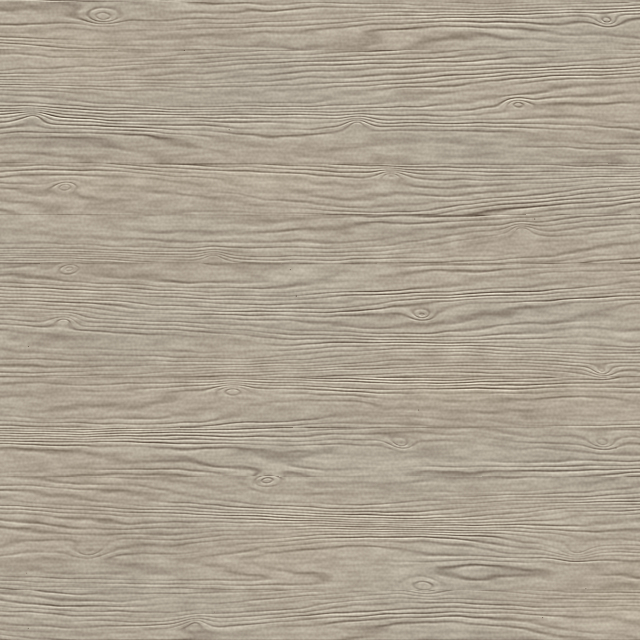
Write a Shadertoy shader that draws this texture.

```glsl
// Weathered pale timber with horizontal grain, pressed into soft relief.
// A warped ring field, bent around scattered knots, is cut into grooves;
// the grooves are lit from above, then toned with fibres, stains and pits.
#define RINGS 108.0         // mean grain lines per canvas height
#define WARP 7.5            // size of the long cathedral loops, in rings
#define BOARDS 9.0          // planks per canvas height
#define KNOT_CHANCE 0.55    // share of knot cells that hold a knot
#define RELIEF 0.18         // strength of the light on the grooves
#define CREASE 0.10         // darkening inside the grooves
#define LIGHT_STEP 0.0010   // half distance of the slope samples
#define FIBRE 0.085         // strength of the fine streaks
#define STAIN 0.03          // strength of the broad stains
#define WOOD vec3(0.678, 0.637, 0.574)
#define TONE_AXIS vec3(1.0, 1.04, 1.0)

float hash(vec2 p) {
    vec3 q = fract(vec3(p.xyx) * 0.1031);
    q += dot(q, q.yzx + 33.33);
    return fract((q.x + q.y) * q.z);
}

vec2 gradientAt(vec2 cell) {
    float angle = 6.28318 * hash(cell);
    return vec2(cos(angle), sin(angle));
}

// Gradient noise, roughly -0.7 to 0.7
float noise(vec2 p) {
    vec2 i = floor(p), f = p - i;
    vec2 u = f * f * f * (f * (f * 6.0 - 15.0) + 10.0);
    vec2 e = vec2(1.0, 0.0);
    float low = mix(dot(gradientAt(i), f),
                    dot(gradientAt(i + e), f - e), u.x);
    float high = mix(dot(gradientAt(i + e.yx), f - e.yx),
                     dot(gradientAt(i + 1.0), f - 1.0), u.x);
    return mix(low, high, u.y);
}

// Oval swellings of the ring field, one at most per cell
float knots(vec2 p) {
    vec2 grid = vec2(4.0, 9.0);
    vec2 home = floor(p * grid);
    float sum = 0.0;
    for (int j = -1; j <= 1; j++)
    for (int i = -1; i <= 1; i++) {
        vec2 cell = home + vec2(i, j);
        float pick = hash(cell + 71.0);
        if (pick > KNOT_CHANCE) continue;
        vec2 jitter = vec2(hash(cell + 13.0), hash(cell + 37.0));
        vec2 centre = (cell + 0.2 + 0.6 * jitter) / grid;
        float radius = mix(0.008, 0.016, hash(cell + 59.0));
        vec2 d = (p - centre) / (radius * vec2(2.0, 1.0));
        d.y += 0.35 * d.x * (jitter.y - 0.5);
        float side = jitter.x > 0.5 ? 1.0 : -1.0;
        sum += side * (1.8 * exp(-dot(d, d)) + 0.5 * exp(-6.0 * dot(d, d)));
    }
    return sum;
}

// Ring count at a point; each plank takes its own piece of noise
float ringField(vec2 p, float plank) {
    vec2 q = p + plank * vec2(17.3, 5.7);
    return RINGS * p.y
        + WARP * noise(q * vec2(1.2, 12.0))
        + 1.6 * noise(q * vec2(3.0, 32.0) + 40.0)
        + 0.45 * noise(q * vec2(13.0, 50.0) + 90.0)
        + 0.15 * noise(q * vec2(35.0, 90.0) + 20.0)
        + knots(p);
}

// Groove depth: narrow valley at whole rings, uneven along each ring
float groove(float ring, float x) {
    float id = floor(ring + 0.5);
    float wear = 0.75 + 1.1 * noise(vec2(x * 6.0, id * 7.37 + 0.5));
    float c = cos(3.14159 * ring);
    return wear * c * c * c * c;
}

// Sparse small dark pits
float pits(vec2 p, float pixel) {
    vec2 cell = floor(p * 16.0);
    vec2 centre = 0.2 + 0.6 * vec2(hash(cell + 5.0), hash(cell + 9.0));
    float d = length(p - (cell + centre) / 16.0);
    float radius = mix(0.0005, 0.0012, hash(cell + 23.0));
    return step(hash(cell + 47.0), 0.06)
        * (1.0 - smoothstep(radius - 0.5 * pixel, radius + 0.5 * pixel, d));
}

void mainImage(out vec4 fragColor, in vec2 fragCoord) {
    float pixel = 1.0 / iResolution.y;
    vec2 p = fragCoord * pixel;

    // Planks of uneven height
    float row = p.y * BOARDS + 0.3 * sin(p.y * 19.0) + 0.02 * noise(p * 5.0);
    float plank = floor(row);
    float seam = floor(row + 0.5);
    float seamDist = abs(row - seam) / BOARDS;

    // Slope and depth of the grooves, faded where too fine to draw
    float above = ringField(p + vec2(0.0, LIGHT_STEP), plank);
    float below = ringField(p - vec2(0.0, LIGHT_STEP), plank);
    float density = abs(above - below) / (2.0 * LIGHT_STEP) * pixel;
    float depth = smoothstep(-0.35, 0.3, noise(p * vec2(2.0, 24.0) + 7.0));
    depth = mix(0.5, 1.15, depth) * (1.0 - smoothstep(0.34, 0.62, density));
    float upper = groove(above, p.x), lower = groove(below, p.x);
    float tone = RELIEF * depth * (upper - lower);
    tone -= CREASE * depth * (0.5 * (upper + lower) - 0.28);

    // Seams, fibres, stains and pits
    float seamWear = hash(vec2(seam, 3.0)) * (0.7 + noise(vec2(p.x * 5.0, seam)));
    tone -= 0.16 * seamWear * (1.0 - smoothstep(0.0006, 0.0012 + pixel, seamDist));
    vec2 turned = mat2(0.8, 0.6, -0.6, 0.8) * p;
    tone += FIBRE * noise(p * vec2(26.0, 190.0) + 0.5 * noise(p * 20.0));
    tone += 0.05 * noise(turned * 210.0 + 31.0);
    tone += STAIN * noise(p * vec2(3.0, 16.0) + 60.0);
    tone += 0.03 * noise(p * vec2(10.0, 45.0) + 80.0);
    tone -= 0.22 * pits(p, pixel);

    // Warm and grey-green drift
    float drift = noise(p * vec2(3.5, 9.0) + 120.0);
    vec3 color = WOOD + tone * TONE_AXIS + drift * vec3(0.008, 0.0, -0.008);
    fragColor = vec4(clamp(color, 0.0, 1.0), 1.0);
}
```
